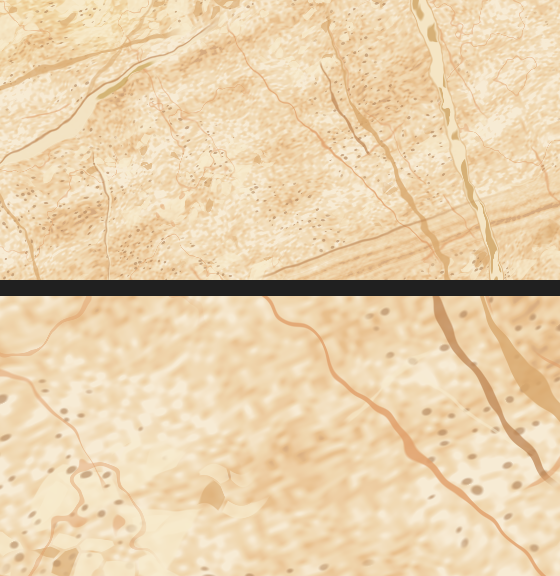
Top: the whole. Bottom: its middle third, enlarged.
A Shadertoy shader for this texture:

```glsl
float hash(vec2 p) {
    vec3 q = fract(p.xyx * 0.1031);
    q += dot(q, q.yzx + 33.33);
    return fract((q.x + q.y) * q.z);
}

float noise(vec2 p) {
    vec2 i = floor(p), f = fract(p);
    f = f * f * (3.0 - 2.0 * f);
    return mix(mix(hash(i), hash(i + vec2(1, 0)), f.x),
               mix(hash(i + vec2(0, 1)), hash(i + vec2(1, 1)), f.x), f.y);
}

float fbm(vec2 p) {
    float sum = 0.0, amp = 0.5;
    for (int i = 0; i < 5; i++) {
        sum += amp * noise(p);
        p = mat2(1.6, 1.2, -1.2, 1.6) * p + 7.3;
        amp *= 0.5;
    }
    return sum;
}

float stroke(float d, float w) {
    float px = 1.0 / iResolution.y;
    return 1.0 - smoothstep(w - px, w + px, abs(d));
}

// Vein from a to b with tapered ends and uneven width
float vein(vec2 p, vec2 a, vec2 b, float w) {
    vec2 dir = normalize(b - a);
    float t = dot(p - a, dir) / length(b - a);
    float d = dot(p - a, vec2(-dir.y, dir.x));
    float ends = smoothstep(-0.02, 0.06, t) * (1.0 - smoothstep(0.92, 1.03, t));
    return ends * stroke(d, w * (0.2 + 1.5 * noise(vec2(t * 11.0, a.x * 37.0))));
}

// Angular fragments: x = distance to the border, y = random id
vec2 fragments(vec2 p) {
    vec2 cell = floor(p);
    float near = 9.0, second = 9.0, id = 0.0;
    for (int j = -1; j <= 1; j++)
    for (int i = -1; i <= 1; i++) {
        vec2 c = cell + vec2(i, j);
        float d = length(c + vec2(hash(c), hash(c + 51.0)) - p);
        if (d < near) { second = near; near = d; id = hash(c + 17.0); }
        else second = min(second, d);
    }
    return vec2(second - near, id);
}

// Stone colour for a tone spread like a normal distribution
vec3 stone(float tone) {
    vec3 c = mix(vec3(0.84, 0.67, 0.50), vec3(0.91, 0.75, 0.55), smoothstep(-2.5, -1.6, tone));
    c = mix(c, vec3(0.93, 0.80, 0.63), clamp((tone + 1.6) / 0.8, 0.0, 1.0));
    c = mix(c, vec3(0.94, 0.84, 0.68), clamp((tone + 0.8) / 0.8, 0.0, 1.0));
    c = mix(c, vec3(0.95, 0.87, 0.74), clamp(tone / 0.85, 0.0, 1.0));
    return mix(c, vec3(0.97, 0.92, 0.83), clamp((tone - 0.85) / 0.9, 0.0, 1.0));
}

void mainImage(out vec4 fragColor, in vec2 fragCoord) {
    vec2 p = fragCoord / iResolution.y;
    vec2 warp = vec2(fbm(p * 3.0), fbm(p * 3.0 + 20.0)) - 0.48;
    vec2 q = p + 0.16 * warp + 0.012 * (noise(p * 28.0) - 0.5);
    vec2 g = mat2(0.89, -0.45, 0.45, 0.89) * (p + 0.12 * warp);
    vec3 cream = vec3(0.97, 0.92, 0.80), tan_ = vec3(0.85, 0.66, 0.43);
    vec3 brown = vec3(0.73, 0.50, 0.30), rust = vec3(0.88, 0.62, 0.41);

    // Layered strip in the lower right
    float depth = 0.34 * (p.x - 0.9) + 0.02 - p.y + 0.06 * warp.y;
    float strip = smoothstep(-0.004, 0.006, depth) * (1.0 - smoothstep(0.13, 0.22, depth))
                * smoothstep(0.85, 1.1, p.x);

    // Slanted streaks, blotches and fine grain
    float streak = (fbm(g * vec2(3.0, 13.0)) - 0.48) / 0.12;
    float blotch = (fbm(p * 5.0 + 40.0) - 0.48) / 0.12;
    float grain = (noise(g * vec2(85.0, 125.0)) - 0.5) / 0.21;
    float layers = (fbm(vec2(p.x * 1.5, depth * 45.0)) - 0.56) / 0.12;
    float tone = 0.55 * streak + 0.4 * blotch + 0.65 * grain;
    vec3 col = stone(mix(tone, 0.8 * layers + 0.25 * grain - 0.3, 0.85 * strip));
    float corner = 1.0 - smoothstep(0.1, 0.5, length(p - vec2(0.1, 1.0)) + 0.8 * warp.x);
    col = mix(col, col * vec3(1.0, 0.99, 0.92), corner);

    // Pale broken fragments, a few with tan cores
    float zone = smoothstep(0.47, 0.6, fbm(g * vec2(2.0, 4.0) + 9.0)) * (1.0 - strip);
    for (int i = 0; i < 2; i++) {
        float size = i == 0 ? 13.0 : 34.0;
        vec2 chip = fragments((g + 0.035 * (noise(p * 23.0) - 0.5)) * size * vec2(0.75, 1.1) + 60.0);
        float shape = smoothstep(0.06, 0.14 + size / iResolution.y, chip.x);
        col = mix(col, cream, 0.75 * zone * shape * step(0.76, chip.y));
        col = mix(col, tan_, 0.6 * zone * shape * step(chip.y, 0.04));
    }

    // Small dark pores, gathered in patches
    vec2 poreUv = g * vec2(48.0, 68.0), poreCell = floor(poreUv);
    vec2 offset = fract(poreUv) - 0.3 - 0.4 * vec2(hash(poreCell), hash(poreCell + 5.0));
    float radius = 0.1 + 0.2 * hash(poreCell + 11.0);
    float pore = (1.0 - smoothstep(radius - 0.1, radius + 0.15, length(offset)))
               * step(0.8, hash(poreCell + 23.0)) * smoothstep(0.42, 0.56, fbm(p * 4.0 + 70.0));
    col = mix(col, vec3(0.70, 0.53, 0.37), 0.65 * pore * (1.0 - strip));

    // Rusty web and scattered hairline fractures
    float web = stroke(fbm(p * 3.5 + 31.0) - 0.48, 0.004) * smoothstep(0.42, 0.6, noise(p * 3.0 + 3.0));
    col = mix(col, rust, 0.45 * web);
    for (int i = 0; i < 16; i++) {
        vec2 s = vec2(i, 3.0);
        vec2 start = vec2(2.0 * hash(s), hash(s + 9.0));
        float angle = i % 3 == 0 ? 0.3 + 0.5 * hash(s + 4.0) : -0.6 - 0.8 * hash(s + 4.0);
        vec2 end = start + (0.15 + 0.3 * hash(s + 6.0)) * vec2(cos(angle), sin(angle));
        col = mix(col, mix(rust, cream, step(0.7, hash(s + 2.0))), 0.55 * vein(q, start, end, 0.0025));
    }

    // Rising seams on the left: brown rim, cream filling, olive core
    col = mix(col, tan_, 0.7 * vein(q, vec2(-0.1, 0.64), vec2(0.62, 0.90), 0.009));
    col = mix(col, tan_, 0.5 * vein(q, vec2(0.34, 0.62), vec2(0.54, 1.06), 0.008));
    vec2 seamA = vec2(-0.05, 0.31), seamB = vec2(0.76, 0.93);
    col = mix(col, brown, 0.65 * vein(q, seamA, seamB, 0.016));
    col = mix(col, cream, 0.9 * vein(q + vec2(-0.003, 0.004), seamA, seamB, 0.014));
    col = mix(col, vec3(0.78, 0.63, 0.33), 0.7 * vein(q, vec2(0.38, 0.62), vec2(0.58, 0.78), 0.007));

    // Falling cracks
    col = mix(col, rust, 0.8 * vein(q, vec2(0.80, 0.92), vec2(1.56, 0.06), 0.0035));
    col = mix(col, tan_, 0.8 * vein(q, vec2(1.16, 0.98), vec2(1.62, -0.05), 0.009));
    col = mix(col, brown, 0.7 * vein(q, vec2(1.17, 0.80), vec2(1.33, 0.45), 0.005));
    col = mix(col, cream, 0.8 * vein(q, vec2(0.31, 0.46), vec2(0.42, -0.05), 0.006));
    col = mix(col, brown, 0.6 * vein(q, vec2(0.30, 0.46), vec2(0.42, -0.05), 0.003));
    col = mix(col, tan_, 0.7 * vein(q, vec2(-0.01, 0.34), vec2(0.18, -0.04), 0.008));

    // Broad pale crack with tan splinters
    vec2 top = vec2(1.50, 1.05), foot = vec2(1.78, -0.08);
    col = mix(col, tan_, 0.75 * vein(q, top, foot, 0.022));
    col = mix(col, cream, 0.9 * vein(q, top, foot, 0.019));
    float splinter = smoothstep(0.52, 0.6, noise(q * vec2(40.0, 15.0)));
    col = mix(col, vec3(0.80, 0.62, 0.36), 0.75 * splinter * vein(q, top, foot, 0.015));

    // Dark edge of the layered strip
    float edge = stroke(depth - 0.008, 0.004) * smoothstep(0.9, 1.0, p.x) * (1.0 - smoothstep(1.3, 1.9, p.x));
    col = mix(col, brown, 0.6 * edge);
    fragColor = vec4(col, 1.0);
}
```
